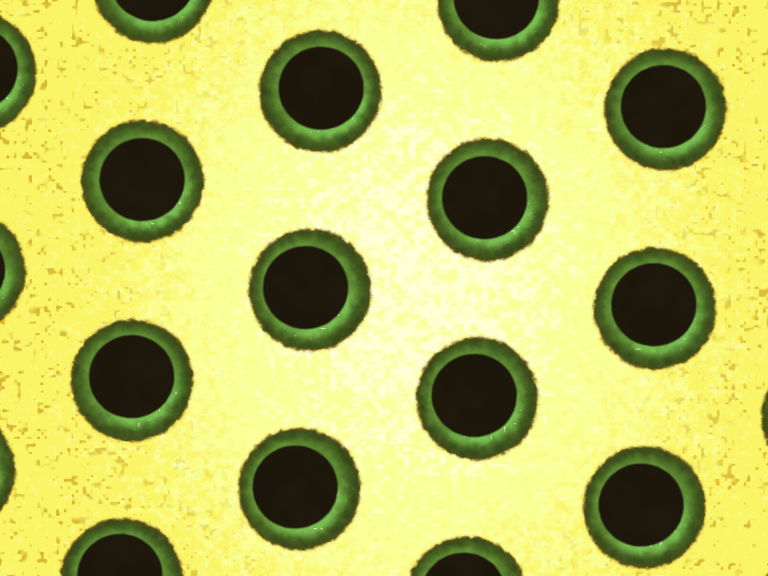
This pattern is drawn by a Shadertoy shader. Its source:

```glsl
// Perforated yellow plate: round holes on a tilted, nearly hexagonal lattice.
// Each hole has a ragged green bevel around a dark, slightly shifted opening;
// the plate is grainy, palest near the middle and speckled brown at the corners.

const vec2 LATTICE_ORIGIN = vec2(0.538, 0.4965);
const vec2 STEP_UP = vec2(0.3087, 0.1568);
const vec2 STEP_DOWN = vec2(0.2906, -0.1887);
const float BEVEL_RADIUS = 0.1055;
const float OPENING_RADIUS = 0.0738;

const vec3 YELLOW = vec3(0.98, 0.96, 0.40);
const vec3 LEMON = vec3(0.98, 1.0, 0.59);
const vec3 CREAM = vec3(0.995, 1.0, 0.84);
const vec3 OCHRE = vec3(0.80, 0.64, 0.14);
const vec3 RIM_BROWN = vec3(0.36, 0.29, 0.09);
const vec3 DARK_GREEN = vec3(0.23, 0.31, 0.11);
const vec3 MID_GREEN = vec3(0.33, 0.47, 0.16);
const vec3 BRIGHT_GREEN = vec3(0.47, 0.74, 0.31);
const vec3 OPENING_DARK = vec3(0.115, 0.09, 0.045);

float hash(vec2 p) {
    return fract(sin(dot(p, vec2(127.1, 311.7))) * 43758.545);
}

float valueNoise(vec2 p) {
    vec2 i = floor(p), f = fract(p);
    f = f * f * (3.0 - 2.0 * f);
    float low = mix(hash(i), hash(i + vec2(1, 0)), f.x);
    float high = mix(hash(i + vec2(0, 1)), hash(i + vec2(1, 1)), f.x);
    return mix(low, high, f.y);
}

float fbm(vec2 p) {
    float sum = 0.0, weight = 0.5;
    for (int octave = 0; octave < 3; octave++) {
        sum += weight * valueNoise(p);
        p = p * 1.9 + 17.3;
        weight *= 0.55;
    }
    return sum;
}

// Coverage of the region where d is negative, softened over a given width.
float fill(float d, float softness) {
    return 1.0 - smoothstep(-softness, softness, d);
}

// Indices of the lattice point nearest to p.
vec2 nearestCell(vec2 p) {
    return round(inverse(mat2(STEP_UP, STEP_DOWN)) * (p - LATTICE_ORIGIN));
}

vec3 plateColor(vec2 p, vec2 lightCenter) {
    vec2 fromLight = (p - lightCenter) * vec2(1.0, 0.8);
    float light = 1.0 - smoothstep(0.05, 0.78, length(fromLight));
    float grain = fbm(p * 95.0) - 0.46;
    float tone = light + grain * 0.85;
    vec3 color = mix(YELLOW, LEMON, smoothstep(0.15, 0.65, tone));
    color = mix(color, CREAM, smoothstep(0.72, 1.15, tone));

    // Brown pits and pale flecks
    float pits = smoothstep(0.60, 0.88, valueNoise(p * 150.0 + 41.0));
    pits *= smoothstep(0.35, 0.7, valueNoise(p * 55.0 + 9.0));
    color = mix(color, OCHRE, pits * (1.0 - smoothstep(0.0, 0.65, light)) * 0.75);
    float flecks = smoothstep(0.74, 0.95, valueNoise(p * 125.0 + 83.0));
    return mix(color, CREAM, flecks * (0.2 + 0.6 * light));
}

vec3 bevelColor(vec2 p, vec2 local, float inner, float outer) {
    float depth = clamp(inner / (inner - outer), 0.0, 1.0);
    float facing = dot(normalize(local + 1e-5), normalize(vec2(0.45, -0.9)));
    float mottling = fbm(p * 75.0) - 0.46;
    vec3 color = mix(MID_GREEN, DARK_GREEN, smoothstep(0.1, 0.9, depth));
    color *= 1.0 + 0.45 * mottling;

    // Crescent of light beside the opening
    float crescent = smoothstep(0.1, 1.0, facing) * (1.0 - smoothstep(0.1, 0.65, depth));
    float innerGlow = 0.25 * (1.0 - smoothstep(0.0, 0.5, depth));
    color = mix(color, BRIGHT_GREEN, clamp(crescent * (0.8 + mottling) + innerGlow, 0.0, 1.0));
    float glints = smoothstep(0.86, 0.97, valueNoise(p * 170.0));
    return mix(color, CREAM, glints * crescent * 0.7);
}

void mainImage(out vec4 fragColor, in vec2 fragCoord) {
    vec2 p = fragCoord / iResolution.y;
    float pixel = 1.0 / iResolution.y;
    vec2 center = vec2(0.5 * iResolution.x / iResolution.y + 0.05, 0.5);

    // Position within the nearest hole
    vec2 cell = nearestCell(p);
    vec2 local = p - LATTICE_ORIGIN - cell.x * STEP_UP - cell.y * STEP_DOWN;
    vec2 jitter = vec2(hash(cell), hash(cell + 23.0)) - 0.5;
    vec2 openingShift = vec2(-0.003, 0.0055) + jitter * vec2(0.009, 0.005);

    // Ragged bevel edge and smoother opening edge
    float ragged = (fbm(p * 105.0 + 5.0) - 0.46) * 0.008;
    float outer = length(local) - BEVEL_RADIUS + ragged;
    vec2 openingLocal = (local - openingShift) * vec2(1.0, 1.025);
    float inner = length(openingLocal) - OPENING_RADIUS + ragged * 0.15;

    // Layers from plate to opening
    vec3 color = plateColor(p, center);
    color = mix(color, OCHRE, 0.5 * fill(outer - 0.002, 0.003 + pixel));
    vec3 bevel = bevelColor(p, local, inner, outer);
    bevel = mix(bevel, RIM_BROWN, 0.75 * smoothstep(-0.008, 0.0, outer));
    color = mix(color, bevel, fill(outer, 0.002 + 0.7 * pixel));
    vec3 opening = OPENING_DARK * (0.88 + 0.28 * fbm(p * 22.0));
    color = mix(color, opening, fill(inner, 0.0015 + 0.7 * pixel));

    fragColor = vec4(color, 1.0);
}
```
